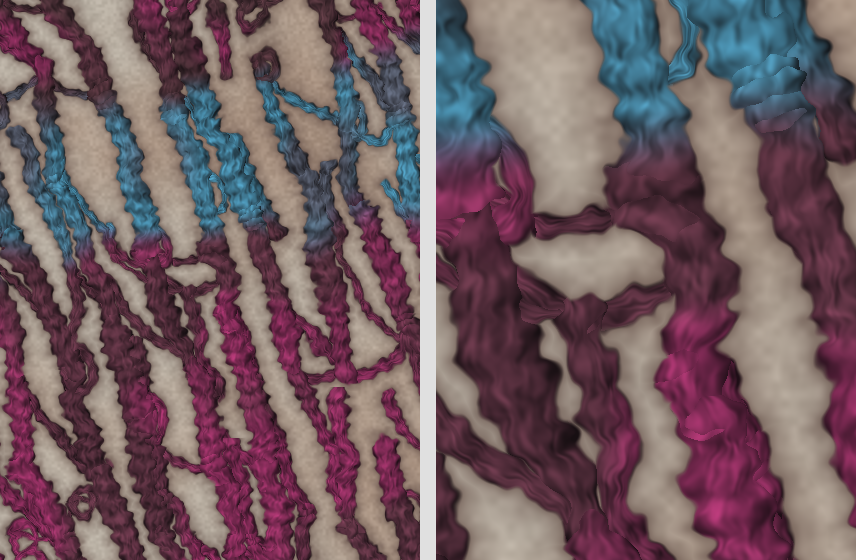
Left, the full canvas; right, a detail of the centre.
Reproduce this texture procedurally as a Shadertoy shader.

```glsl
// An open crochet net of fuzzy hand-dyed yarn lying on cream leather.
// Jittered lattice nodes are joined by bent cords, sagging links and rings;
// the topmost cord is shaded as a twisted round rope, with a soft shadow below.

const vec2  CELL = vec2(0.105, 0.205);   // column spacing, row spacing
const float LEAN = 0.30;                 // sideways drift of columns going down
const float CORD = 0.0195;               // radius of the main cords
const float LINK = 0.0088;               // radius of the thin links
const float RING = 0.024;                // radius of the loops
const float TWIST = 210.0;               // bumps along a cord
const vec3 PLUM    = vec3(0.285, 0.145, 0.195);
const vec3 MAGENTA = vec3(0.47, 0.12, 0.30);
const vec3 UMBER   = vec3(0.23, 0.14, 0.16);
const vec3 SLATE   = vec3(0.25, 0.28, 0.33);
const vec3 TEAL    = vec3(0.19, 0.41, 0.50);
const vec3 CREAM   = vec3(0.745, 0.715, 0.665);
const vec3 TAN     = vec3(0.675, 0.585, 0.515);
const vec3 SHADE   = vec3(0.40, 0.32, 0.29);

struct Yarn { float gap, height, side, along, seed; };

float hash(vec2 p) {
    vec3 q = fract(p.xyx * 0.1031);
    q += dot(q, q.yzx + 33.33);
    return fract((q.x + q.y) * q.z);
}

float noise(vec2 p) {
    vec2 i = floor(p), f = fract(p);
    f = f * f * (3.0 - 2.0 * f);
    return mix(mix(hash(i), hash(i + vec2(1, 0)), f.x),
               mix(hash(i + vec2(0, 1)), hash(i + vec2(1, 1)), f.x), f.y);
}

float fbm(vec2 p) {
    return 0.55 * noise(p) + 0.3 * noise(p * 2.1 + 7.3) + 0.15 * noise(p * 4.3 + 3.1);
}

// Keeps the highest cord seen so far and the smallest gap to any cord.
void lay(inout Yarn y, float offset, float dist, float along, float radius, float seed) {
    radius *= 1.0 + 0.15 * sin(along * TWIST + seed * 40.0);
    float gap = dist - radius;
    y.gap = min(y.gap, gap);
    float side = clamp(offset / radius, -1.0, 1.0);
    float height = radius * sqrt(max(0.0, 1.0 - side * side)) + seed * 0.012;
    if (gap < 0.003 && height > y.height) {
        y.height = height;
        y.side = side;
        y.along = along;
        y.seed = seed;
    }
}

void addCord(inout Yarn y, vec2 p, vec2 a, vec2 b, float bend, float radius, float seed) {
    float len = length(b - a);
    vec2 dir = (b - a) / len, r = p - a;
    float along = dot(r, dir), t = clamp(along / len, 0.0, 1.0);
    float slope = 4.0 * bend * (1.0 - 2.0 * t) / len;
    float offset = dot(r, vec2(-dir.y, dir.x)) - 4.0 * bend * t * (1.0 - t);
    offset /= sqrt(1.0 + slope * slope);
    lay(y, offset, length(vec2(along - t * len, offset)), along, radius, seed);
}

void addRing(inout Yarn y, vec2 p, vec2 c, float size, float radius, float seed) {
    vec2 r = (p - c) * vec2(1.0, 0.8);
    float offset = length(r) - size;
    lay(y, offset, abs(offset), atan(r.y, r.x) * size, radius, seed);
}

vec2 node(vec2 c, float layer) {
    vec2 jitter = vec2(hash(c + layer), hash(c + layer + 51.7)) - 0.5;
    vec2 n = (c + jitter * vec2(0.62, 0.8)) * CELL;
    return n - vec2(LEAN * n.y, 0.0);
}

// One lattice of cords; keep is the chance that a cord exists.
void addNet(inout Yarn y, vec2 p, float layer, float keep, float scale) {
    vec2 base = floor(vec2(p.x + LEAN * p.y, p.y) / CELL);
    for (int j = 0; j <= 2; j++)
    for (int i = -1; i <= 2; i++) {
        vec2 c = base + vec2(i, j);
        vec2 a = node(c, layer);
        float s = hash(c + layer + 13.1), k = hash(c + layer + 29.3), m = hash(c + layer + 77.9);
        if (k < keep)
            addCord(y, p, a, node(c - vec2(0, 1), layer), (s - 0.5) * 0.036,
                    CORD * scale * (0.8 + 0.35 * m), s);
        if (m < keep * 0.75) {
            vec2 b = node(c + vec2(1.0, -step(0.6, s)), layer);
            addCord(y, p, a, b, -0.012 - 0.03 * k, LINK * scale * (0.8 + 0.5 * s), k * 0.7);
        }
        if (s < keep * 0.36)
            addRing(y, p, a + vec2(0.012, -0.01), RING * (0.75 + 0.5 * m), LINK * scale, 0.5 + 0.5 * m);
    }
}

vec3 leather(vec2 p) {
    float glow = 0.75 * fbm(p * 4.0 + 2.0) + 0.45 - 0.55 * p.x;
    vec3 col = mix(TAN, CREAM, smoothstep(0.35, 0.85, glow));
    col *= 0.94 + 0.12 * fbm(vec2(p.x * 9.0 + p.y * 5.0, p.y * 4.0));
    return col + 0.07 * (noise(p * 190.0) - 0.5) + 0.03 * (noise(p * 90.0) - 0.5);
}

// Dye follows height: umber on top, a teal band, then plum and magenta.
vec3 dye(vec2 p, float seed) {
    float band = p.y - 0.72 - 0.1 * (p.x - 0.37) + 0.1 * (noise(p * 9.0) - 0.5) + 0.07 * (seed - 0.5);
    float patches = smoothstep(0.42, 0.75, noise(p * 8.0 + 4.7) + 0.15 * (seed - 0.5));
    vec3 wine = mix(mix(PLUM, UMBER, smoothstep(0.5, 0.85, p.y)), MAGENTA, patches * 0.8);
    vec3 blue = mix(SLATE, TEAL, smoothstep(0.35, 0.75, noise(p * 7.0 + 19.0)));
    return mix(wine, blue, smoothstep(0.18, 0.10, abs(band)));
}

void mainImage(out vec4 fragColor, in vec2 fragCoord) {
    vec2 p = fragCoord / iResolution.y;
    float soft = max(1.2 / iResolution.y, 0.0018);

    // Wavering, fuzzy cord outlines
    vec2 q = p + 0.020 * (vec2(noise(p * 22.0), noise(p * 22.0 + 31.0)) - 0.5);
    q += 0.006 * (vec2(noise(p * 120.0), noise(p * 120.0 + 57.0)) - 0.5);

    Yarn y = Yarn(1.0, -1.0, 0.0, 0.0, 0.0);
    addNet(y, q, 0.0, 0.94, mix(1.1, 0.95, p.y));
    addNet(y, q + vec2(0.04, 0.08), 140.0, mix(0.58, 0.15, p.y), 0.72);

    // Leather with contact shadow
    vec3 col = mix(leather(p), SHADE, 0.75 * exp(-max(y.gap, 0.0) / 0.011));

    // Rounded, twisted and fibrous yarn
    float roundness = sqrt(max(0.0, 1.0 - y.side * y.side));
    float ply = 0.5 + 0.5 * sin(y.along * TWIST + 2.6 * abs(y.side) + y.seed * 40.0);
    float fibre = noise(vec2(y.along * 130.0 + y.side * 2.0, y.side * 5.0 + y.seed * 30.0));
    float light = 0.30 + 0.50 * roundness - 0.10 * y.side + 0.30 * (ply - 0.5);
    light += 0.55 * (fibre - 0.5) + 0.45 * (fbm(p * 60.0) - 0.5) + 0.18 * y.seed;
    vec3 yarn = vec3(0.045, 0.035, 0.04) + dye(p, y.seed) * max(light, 0.15) * 1.1;

    col = mix(col, yarn, smoothstep(soft, -soft, y.gap));
    fragColor = vec4(clamp(col, 0.0, 1.0), 1.0);
}
```
